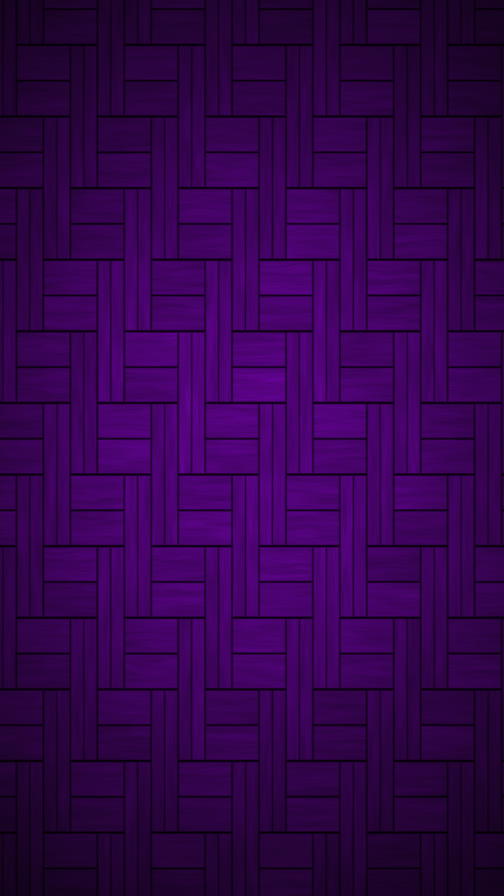
Write a Shadertoy shader that draws this pattern.

```glsl
float hash(vec2 p) {
    return fract(sin(dot(p, vec2(12.9898, 78.233))) * 43758.5453);
}

float noise(vec2 p) {
    vec2 i = floor(p), f = fract(p);
    f = f * f * (3.0 - 2.0 * f);
    return mix(mix(hash(i), hash(i + vec2(1, 0)), f.x),
               mix(hash(i + vec2(0, 1)), hash(i + vec2(1, 1)), f.x), f.y);
}

// Streaks stretched along the plank, barely bent
float woodGrain(float along, float across, float seed, float bend) {
    across += bend * (noise(vec2(along * 1.3, across * 1.5 + seed * 61.0)) - 0.5);
    vec2 offset = vec2(seed * 37.0, seed * 91.0);
    return 0.45 * noise(vec2(along * 0.7, across * 5.0) + offset)
         + 0.3 * noise(vec2(along * 1.2, across * 13.0) + offset * 1.7)
         + 0.25 * noise(vec2(along * 2.0, across * 24.0) + offset * 2.3);
}

// Soft dark line: 1 on the joint, 0 on the wood
float joint(float dist, float halfWidth, float pixel) {
    float soft = 0.02 + 0.5 * pixel;
    return 1.0 - smoothstep(halfWidth - soft, halfWidth + soft, dist);
}

void mainImage(out vec4 fragColor, in vec2 fragCoord) {
    // One unit is the width of a vertical pair; y runs downward
    float pixel = 33.245 / iResolution.y;
    vec2 p = vec2(fragCoord.x, iResolution.y - fragCoord.y) * pixel - vec2(0.61, 1.665);
    float rowHeight = 2.657;
    float row = floor(p.y / rowHeight);
    float inRow = fract(p.y / rowHeight);

    // Each row steps one unit left: two units of block, two of verticals
    float k = mod(p.x + row, 4.0);
    bool lying = k < 2.0;

    float along, pairLength, across, pairWidth;
    vec2 id;
    if (lying) {
        along = k;
        pairLength = 2.0;
        across = inRow;
        pairWidth = rowHeight;
        id = vec2(floor((p.x + row) / 4.0), row);
    } else {
        float lower = step(3.0, k);
        along = (inRow + lower) * rowHeight;
        pairLength = 2.0 * rowHeight;
        across = fract(k);
        pairWidth = 1.0;
        id = vec2(floor(p.x) + 50.0, row - lower);
    }
    float seed = hash(id + vec2(0.37, 0.71) + step(0.5, across) * vec2(17.3, 5.9));

    // Level joints are deep, upright ones shallower, seams the finest
    float sideGap = min(across, 1.0 - across) * pairWidth;
    float endGap = min(along, pairLength - along);
    float seam = abs(across - 0.5) * pairWidth;
    float level = 0.85 * joint(lying ? sideGap : endGap, 0.042, pixel);
    float upright = 0.65 * joint(lying ? endGap : sideGap, 0.032, pixel);
    float middle = lying ? 0.8 * joint(seam, 0.034, pixel) : 0.55 * joint(seam, 0.026, pixel);
    float wood = 1.0 - max(max(level, upright), middle);

    // Plank tone and grain
    float grain = woodGrain(along, across * pairWidth, seed, lying ? 0.14 : 0.02);
    float spread = lying ? 0.11 : 0.07;
    float tone = mix(1.0 - spread, 1.0 + spread, seed) * (0.8 + 0.4 * grain);

    // Light falling off from the middle
    vec2 d = fragCoord / iResolution.xy - vec2(0.5, 0.51);
    float light = exp(-1.95 * d.x * d.x - 3.6 * d.y * d.y);

    float shade = 0.33 * tone * light * wood;
    fragColor = vec4(shade, 0.01 * wood, shade * 1.49, 1.0);
}
```
